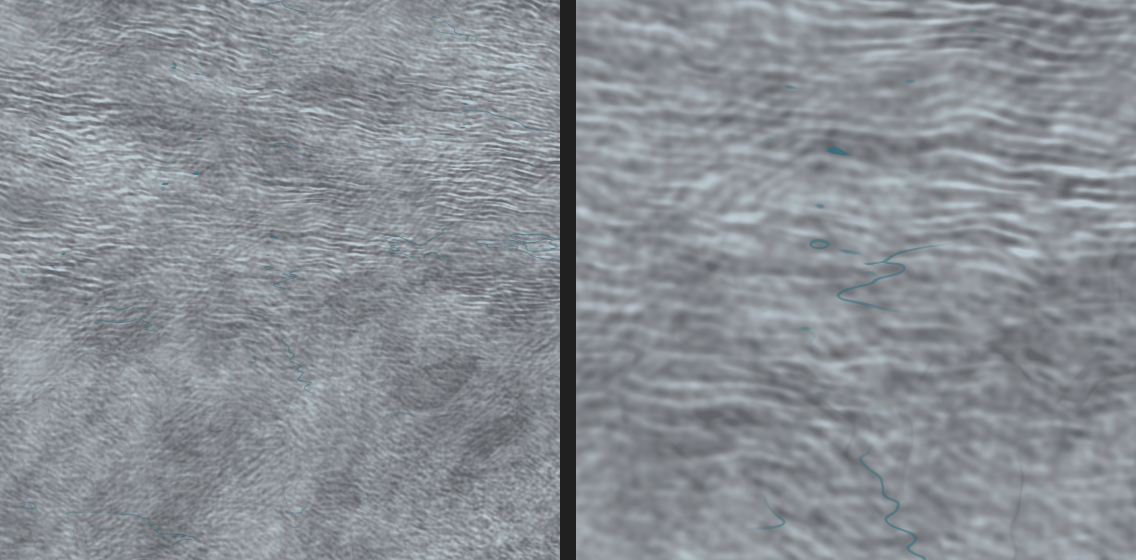
Left, the full canvas; right, a detail of the centre.
Reproduce this texture procedurally as a WebGL 1 fragment shader.

```glsl
precision highp float;
// Weathered glacier ice from above: crevasse bands, dusty stains and thin teal meltwater streams.
uniform vec2 u_resolution;

const vec3 DUSTY_ICE = vec3(0.415, 0.425, 0.445);
const vec3 GREY_ICE = vec3(0.545, 0.56, 0.58);
const vec3 BRIGHT_ICE = vec3(0.665, 0.705, 0.73);
const vec3 MELTWATER = vec3(0.17, 0.42, 0.49);

const vec2 CREVASSE_SCALE = vec2(20.0, 105.0);
const vec2 FOLD_SCALE = vec2(9.0, 42.0);
const vec2 RIPPLE_SCALE = vec2(48.0, 145.0);
const float CREVASSE_CONTRAST = 1.35;
const float FOLD_CONTRAST = 0.38;
const float RIPPLE_CONTRAST = 0.72;
const float GRAIN_CONTRAST = 0.42;
const float STAIN_DEPTH = 0.27;
const float STREAM_WIDTH = 0.0007;
const float STAIN_ANGLE = 0.65;

vec2 hashGradient(vec2 cell) {
  vec3 h = fract(cell.xyx * vec3(0.1031, 0.1030, 0.0973));
  h += dot(h, h.yzx + 33.33);
  return fract((h.xx + h.yz) * h.zy) * 2.0 - 1.0;
}

// Signed gradient noise
float noise(vec2 p) {
  vec2 i = floor(p), f = p - i;
  vec2 u = f * f * f * (f * (f * 6.0 - 15.0) + 10.0);
  vec2 e = vec2(1.0, 0.0);
  float low = mix(dot(hashGradient(i), f), dot(hashGradient(i + e), f - e), u.x);
  float high = mix(dot(hashGradient(i + e.yx), f - e.yx),
                   dot(hashGradient(i + 1.0), f - 1.0), u.x);
  return mix(low, high, u.y);
}

vec2 rotate(vec2 p, float angle) {
  float c = cos(angle), s = sin(angle);
  return vec2(c * p.x + s * p.y, c * p.y - s * p.x);
}

float fbm(vec2 p) {
  float sum = 0.0, amplitude = 1.0;
  for (int i = 0; i < 4; i++) {
    sum += amplitude * noise(p);
    p = rotate(p, 0.6) * 2.03 + 17.3;
    amplitude *= 0.5;
  }
  return sum;
}

float crevasseHeight(vec2 p) {
  return noise(p * CREVASSE_SCALE) + 0.65 * noise(p * CREVASSE_SCALE * vec2(2.2, 1.4) + 41.0);
}

// Zero contour of a noise field, as a line of even width
float streamLine(vec2 p, vec2 scale, float pixel) {
  vec2 e = vec2(0.001, 0.0);
  float field = fbm(p * scale);
  vec2 slope = vec2(fbm((p + e) * scale), fbm((p + e.yx) * scale)) - field;
  float distanceToLine = abs(field) * e.x / max(length(slope), 0.0005);
  return 1.0 - smoothstep(STREAM_WIDTH - 0.5 * pixel, STREAM_WIDTH + pixel, distanceToLine);
}

void main() {
  vec2 p = gl_FragCoord.xy / u_resolution.y;
  float pixel = 1.0 / u_resolution.y;

  // Ice flow: bands sink to the right near the top, rise to the right at lower left
  vec2 warp = vec2(fbm(p * 5.0), fbm(p * 5.0 + 31.0));
  vec2 flow = p + 0.02 * warp;
  flow.y += 0.005 * noise(p * 24.0) + p.x * mix(0.04, 0.2, smoothstep(0.3, 1.0, p.y));
  vec2 diagonal = rotate(p + 0.03 * warp, STAIN_ANGLE);
  float upper = smoothstep(0.42, 0.64, p.y);
  float lowerLeft = (1.0 - smoothstep(0.2, 0.45, p.x)) * (1.0 - smoothstep(0.55, 0.72, p.y));

  // Broad light and dark areas
  float broad = mix(fbm(diagonal * vec2(3.0, 5.5) + 7.0), fbm(flow * vec2(3.0, 9.0) + 3.0), upper);
  float mottle = fbm(p * 14.0 + 2.5 * warp);
  float tone = 0.51 + 0.46 * broad + 0.34 * mottle;

  // Dusty stains with frayed edges, and small closed rims
  float stainField = fbm(diagonal * vec2(4.5, 8.0) + 23.0) + 0.12 * mottle;
  float stainArea = (1.0 - upper) * mix(0.4, 1.0, smoothstep(0.3, 0.75, p.x));
  float rimField = fbm(p * 8.0 + 1.5 * warp + 67.0);
  float rim = exp(-pow((rimField - 0.2) / 0.05, 2.0));
  tone -= stainArea * STAIN_DEPTH * smoothstep(0.1, 0.24, stainField);
  tone -= (1.0 - upper) * (0.16 * rim - 0.03);

  // Short crevasses in patches, lit from above
  float patches = smoothstep(-0.12, 0.32, fbm(p * vec2(4.0, 9.0) + 11.0));
  float band = smoothstep(0.34, 0.56, p.y) * (1.0 - 0.4 * smoothstep(0.8, 0.95, p.y));
  float crevassed = mix(0.2, 1.0, band * mix(0.2, 1.0, patches));
  vec2 lightStep = vec2(-0.002, 0.0034);
  float relief = crevasseHeight(flow) - crevasseHeight(flow + lightStep);
  tone += CREVASSE_CONTRAST * crevassed * relief * mix(0.85, 1.35, smoothstep(-0.1, 0.1, relief));

  // Wider folds along the flow, and rising ones at lower left
  tone += FOLD_CONTRAST * band * noise(flow * FOLD_SCALE + 19.0);
  tone += 0.9 * FOLD_CONTRAST * lowerLeft * noise(rotate(flow, 0.7) * FOLD_SCALE * 0.7 + 83.0);

  // Fine ripples, falling or rising to the right by region, and loose grain
  float rising = smoothstep(-0.06, 0.06, noise(p * 4.0 + 29.0) - 0.1);
  vec2 fine = p + 0.012 * warp;
  float ripple = mix(noise(rotate(fine, -0.55) * RIPPLE_SCALE),
                     noise(rotate(fine, 0.6) * RIPPLE_SCALE + 13.0), rising);
  float corner = smoothstep(0.6, 0.9, p.x) * (1.0 - smoothstep(0.1, 0.25, p.y));
  float roughness = 0.8 + 0.5 * corner + 0.5 * noise(p * 9.0 + 47.0);
  tone += roughness * (RIPPLE_CONTRAST * ripple + GRAIN_CONTRAST * noise(p * 135.0 + 5.0));

  tone = clamp(tone, -0.1, 1.3);
  vec3 color = mix(DUSTY_ICE, GREY_ICE, min(tone * 2.0, 1.0));
  color += (BRIGHT_ICE - GREY_ICE) * max(tone * 2.0 - 1.0, 0.0);

  // Sparse streams and small melt pools
  float streamArea = smoothstep(0.16, 0.32, noise(p * vec2(5.0, 8.0) + 53.0));
  float stream = streamLine(flow, vec2(4.0, 11.0), pixel) * streamArea;
  float poolArea = smoothstep(0.08, 0.28, noise(p * 7.0 + 71.0)) * band;
  float pool = smoothstep(0.34, 0.5, noise(flow * vec2(50.0, 105.0) + 9.0)) * poolArea;
  color = mix(color, MELTWATER, max(0.5 * stream, 0.75 * pool));

  gl_FragColor = vec4(color, 1.0);
}
```
